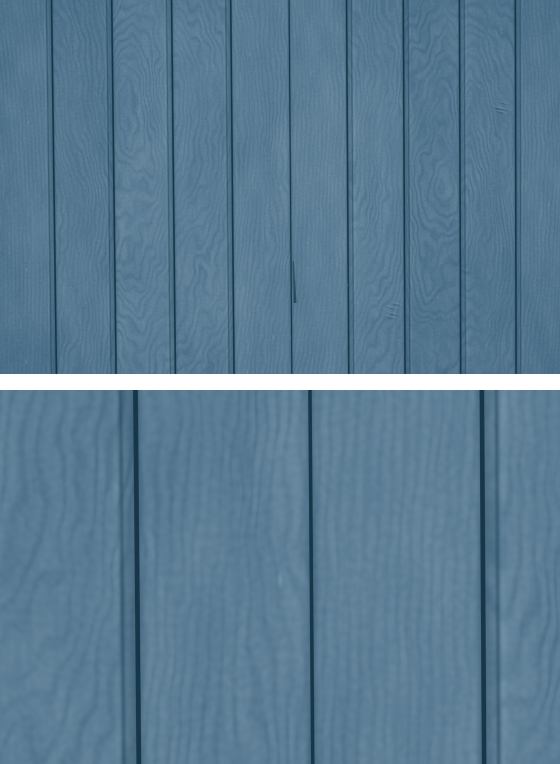
Top, the full canvas; bottom, a detail of the centre.
Reproduce this texture procedurally as a Shadertoy shader.

```glsl
// Ten upright blue-painted oak boards with wavy grain, dark seams and beaded edges.

vec2 hash2(vec2 p) {
    p = vec2(dot(p, vec2(127.1, 311.7)), dot(p, vec2(269.5, 183.3)));
    return fract(sin(p) * 43758.55);
}

float gradientNoise(vec2 p) {
    vec2 i = floor(p), f = fract(p);
    vec2 w = f * f * f * (f * (f * 6.0 - 15.0) + 10.0);
    vec2 e = vec2(1, 0);
    float a = dot(hash2(i) * 2.0 - 1.0, f);
    float b = dot(hash2(i + e.xy) * 2.0 - 1.0, f - e.xy);
    float c = dot(hash2(i + e.yx) * 2.0 - 1.0, f - e.yx);
    float d = dot(hash2(i + 1.0) * 2.0 - 1.0, f - 1.0);
    return mix(mix(a, b, w.x), mix(c, d, w.x), w.y);
}

float bump(float x, float width) {
    return exp(-x * x / (width * width));
}

// Growth rings and pores of one board, roughly -1 to 1
float woodGrain(vec2 q, float board) {
    vec2 seed = hash2(vec2(board, 7.0));
    vec2 shift = vec2(board * 17.3, board * 5.7);
    float figure = abs(sin(board * 0.668));    // 0 straight, 1 strongly figured

    // Rings surround a heart that lies far aside on straight-grained boards
    vec2 heart = vec2(mix(-0.45, 0.03 + 0.09 * seed.x, figure), 0.25 + 0.5 * seed.y);
    vec2 r = (q - heart) * vec2(1.0, 0.28);
    float warp = gradientNoise(q * vec2(11.0, 4.0) + shift) * 0.065 * figure
               + gradientNoise(q * vec2(38.0, 20.0) + shift) * 0.015 * (0.2 + figure);
    float phase = (length(r) + warp) * mix(98.0, 76.0, figure);

    // Narrow dark late wood, broken up by upright pores
    float lateWood = pow(0.5 + 0.5 * sin(6.2832 * phase), 1.8);
    float pores = gradientNoise(q * vec2(135.0, 26.0) + shift);
    float patches = clamp(0.7 + 1.1 * gradientNoise(q * vec2(14.0, 6.0) - shift), 0.15, 1.3);
    float rings = (0.38 - lateWood * (1.0 + 1.5 * pores)) * patches;
    return rings * (0.75 + 0.45 * figure) + 0.8 * pores;
}

void mainImage(out vec4 fragColor, in vec2 fragCoord) {
    vec2 uv = fragCoord / iResolution.xy;
    vec2 p = uv * vec2(1.5, 1.0);
    float px = 1.0 / iResolution.y;

    // Unevenly spaced seams that lean most on the left
    float x = p.x - 0.0145 * (0.5 - p.y) * (1.0 - 0.62 * p.x);
    float u = (x - 0.1446 - 0.0150 * sin((x - 0.1446) * 2.54)) / 0.1546;
    float board = floor(u) + 1.0;
    float seam = round(u);
    float d = (u - seam) * 0.1546;
    vec2 q = vec2(fract(u) * 0.1546, p.y);

    // Painted wood
    float tone = 0.50 + 0.29 * woodGrain(q, board);
    tone += 0.20 * (hash2(vec2(board, 2.0)).x - 0.5);
    tone += 0.28 * gradientNoise(p * vec2(5.0, 2.5) + 9.0);
    tone += 0.25 * gradientNoise(q * vec2(25.0, 9.0) + board * 11.0);
    tone += 0.22 * gradientNoise(p * 150.0);
    tone += 0.11 - 0.65 * dot(uv - 0.5, uv - 0.5);
    vec3 color = mix(vec3(0.270, 0.415, 0.515), vec3(0.415, 0.540, 0.628), tone);

    // Bead beside each seam: left of it on the left half, right of it on the right
    vec3 shade = vec3(0.10, 0.245, 0.325);
    float side = sign(4.0 - seam);
    float beadLine = d + side * 0.0132;
    float groove = 0.42 * bump(beadLine, 0.0021) + 0.14 * bump(beadLine - side * 0.006, 0.006);
    color = mix(color, shade, abs(side) * groove);
    color += 0.02 * abs(side) * bump(beadLine + side * 0.005, 0.0025);

    // Crisp dark seam with soft shade around it
    float halfWidth = 0.0016 + 0.0005 * abs(side);
    color = mix(color, shade, 0.30 * bump(d, 0.005));
    float gap = 1.0 - smoothstep(halfWidth - 0.7 * px, halfWidth + 0.7 * px, abs(d));
    color = mix(color, vec3(0.08, 0.20, 0.275), 0.95 * gap);

    // Splinter tapering upward from the middle seam
    float rise = (p.y - 0.19) / 0.15;
    float taper = 0.004 * (1.0 - rise) * step(0.0, rise) * step(rise, 1.0);
    float splinter = smoothstep(px, -px, abs(x - 0.783 - 0.005 * (1.0 - rise)) - taper);
    color = mix(color, vec3(0.12, 0.24, 0.32), 0.8 * splinter * step(0.001, taper));

    // Two clusters of short dents, dark below a pale lip
    for (int i = 0; i < 8; i++) {
        float n = float(i);
        vec2 centre = mix(vec2(1.343, 0.70), vec2(1.055, 0.15), mod(n, 2.0));
        vec2 e = p - centre - (hash2(vec2(n, 3.0)) - 0.5) * vec2(0.025, 0.07);
        e.y += 0.25 * e.x;
        float dent = bump(e.x, 0.011);
        color -= 0.08 * dent * bump(e.y, 0.002);
        color += 0.05 * dent * bump(e.y - 0.004, 0.002);
    }

    // Scattered pale chips
    for (int i = 0; i < 12; i++) {
        vec2 e = p - hash2(vec2(float(i), 21.0)) * vec2(1.5, 1.0);
        color += 0.07 * bump(e.x, 0.002) * bump(e.y, 0.005);
    }

    fragColor = vec4(color, 1.0);
}
```
